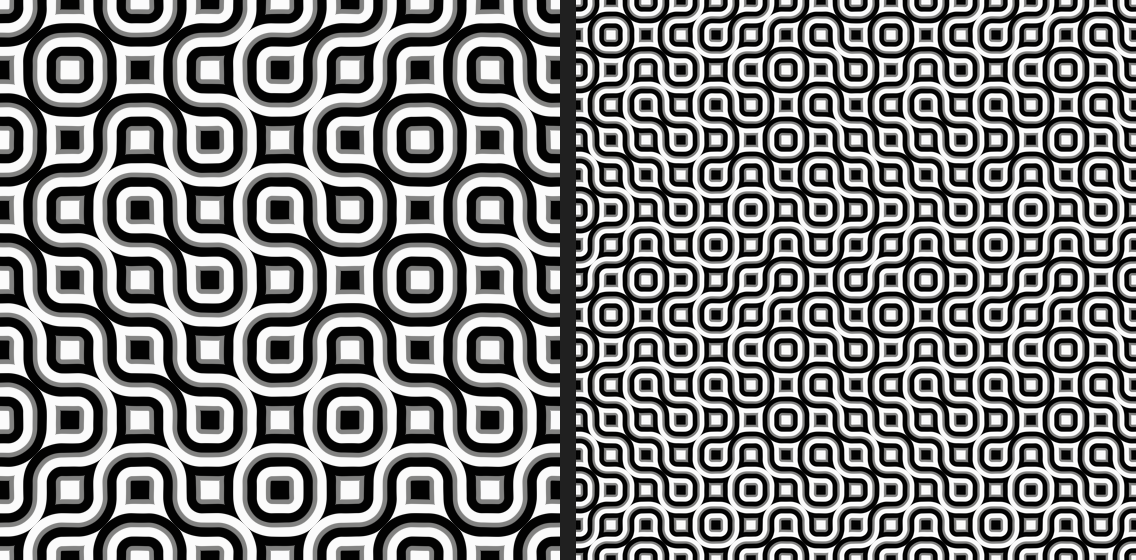
Left, the tile; right, the same tile 2 across and 2 down.
Write a WebGL 1 fragment shader that draws this pattern.

```glsl
precision highp float;
// Three-strand Truchet weave: rounded-square rings in white, grey and black.

uniform vec2 u_resolution;

const float TILES = 8.0;            // tiles across and down, even so colours wrap
const float STRANDS = 3.0;          // strands crossing each tile edge
const float BOX = 0.112;            // straight half-side of the rings, in tiles
const float GREY_START = 0.4;       // grey line within one strand, 0 to 1
const float GREY_END = 0.6;
const float SEED = 3.7;             // chooses the arrangement of turns
const float WOBBLE = 0.006;         // unevenness of the edges, in tiles
const float WOBBLE_CELLS = 32.0;    // noise cells across the canvas
const float SOFTNESS = 0.75;        // edge half-width, in pixels
const vec3 WHITE = vec3(0.985);
const vec3 GREY = vec3(0.51, 0.51, 0.505);
const vec3 BLACK = vec3(0.008);

float hash(vec2 p) {
  return fract(sin(dot(p, vec2(127.1, 311.7)) + SEED) * 43758.55);
}

// Gradient at a lattice point, wrapped to the canvas
vec2 gradient(vec2 p) {
  float angle = 6.28319 * hash(mod(p, WOBBLE_CELLS) + 19.0);
  return vec2(cos(angle), sin(angle));
}

float gradientNoise(vec2 p) {
  vec2 i = floor(p);
  vec2 f = fract(p);
  vec2 u = f * f * f * (f * (f * 6.0 - 15.0) + 10.0);
  float a = dot(gradient(i), f);
  float b = dot(gradient(i + vec2(1.0, 0.0)), f - vec2(1.0, 0.0));
  float c = dot(gradient(i + vec2(0.0, 1.0)), f - vec2(0.0, 1.0));
  float d = dot(gradient(i + 1.0), f - 1.0);
  return mix(mix(a, b, u.x), mix(c, d, u.x), u.y);
}

// Size of the rounded square around a corner that passes through p
float ringRadius(vec2 p) {
  vec2 q = p - BOX;
  return BOX + length(max(q, 0.0)) + min(max(q.x, q.y), 0.0);
}

// 0 at white corners, 1 at black corners, along the strands in between
float strandField(vec2 p) {
  vec2 cell = mod(floor(p), TILES);
  vec2 q = fract(p);
  float turned = step(0.5, hash(cell));
  q.x = mix(q.x, 1.0 - q.x, turned);
  float t = min(ringRadius(q), ringRadius(1.0 - q));
  float dark = mod(cell.x + cell.y + turned, 2.0);
  return mix(t, 1.0 - t, dark);
}

// White, grey, black across each strand, with smoothed edges
vec3 strandColour(float t, float blur) {
  float f = fract(t * STRANDS);
  vec3 colour = mix(WHITE, GREY, smoothstep(-blur, blur, f - GREY_START));
  colour = mix(colour, BLACK, smoothstep(-blur, blur, f - GREY_END));
  colour = mix(colour, WHITE, smoothstep(-blur, blur, f - 1.0));
  return mix(BLACK, colour, smoothstep(-blur, blur, f));
}

void main() {
  vec2 uv = gl_FragCoord.xy / u_resolution;
  float pixel = TILES / min(u_resolution.x, u_resolution.y);

  float t = strandField(uv * TILES);
  t += WOBBLE * gradientNoise(uv * WOBBLE_CELLS);

  // Keep the innermost squares solid
  float core = 0.2 / STRANDS;
  t = clamp(t, core, 1.0 - core);

  gl_FragColor = vec4(strandColour(t, SOFTNESS * STRANDS * pixel), 1.0);
}
```
